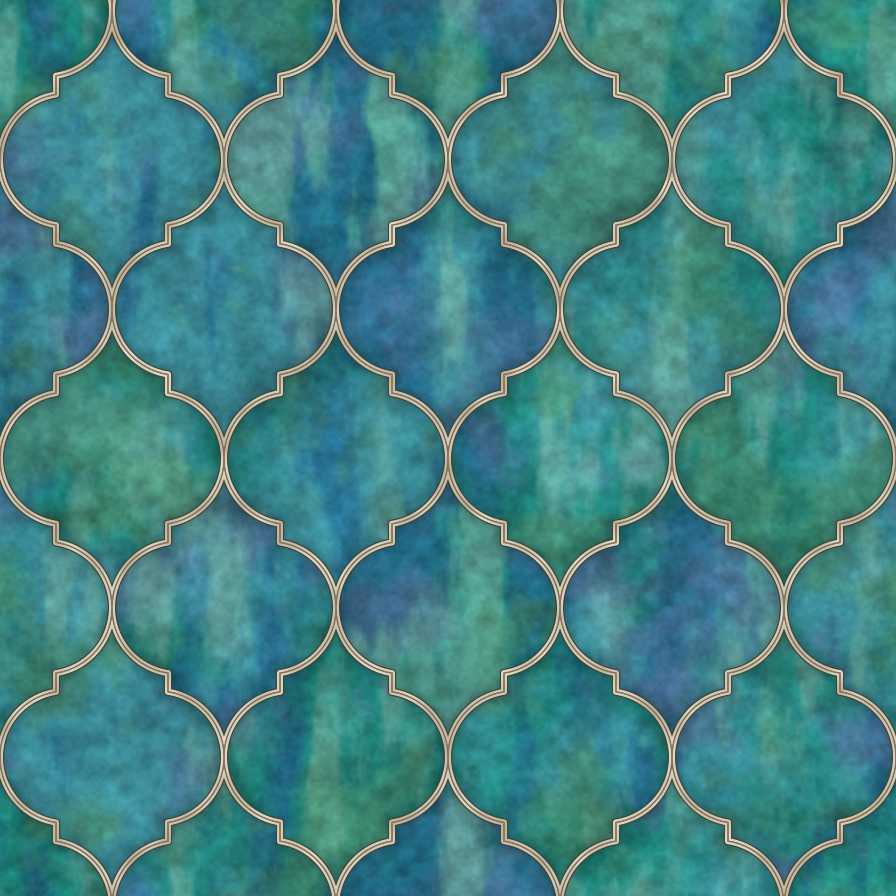
Give the GLSL for this pattern, as a three.js fragment shader.

```glsl
varying vec2 vUv;

float hash(vec2 p) {
  return fract(sin(dot(p, vec2(127.1, 311.7))) * 43758.5453);
}

float noise(vec2 p) {
  vec2 i = floor(p);
  vec2 f = fract(p);
  f = f * f * (3.0 - 2.0 * f);
  return mix(mix(hash(i), hash(i + vec2(1.0, 0.0)), f.x),
             mix(hash(i + vec2(0.0, 1.0)), hash(i + 1.0), f.x), f.y);
}

float fbm(vec2 p) {
  float sum = 0.0;
  float amplitude = 0.5;
  for (int i = 0; i < 5; i++) {
    sum += amplitude * noise(p);
    p = mat2(1.6, 1.2, -1.2, 1.6) * p + 7.3;
    amplitude *= 0.5;
  }
  return sum / 0.97;
}

// Watercolour glaze, seeded per tile
vec3 glaze(vec2 p, vec2 id) {
  float tone = hash(id + 3.1);
  float tint = hash(id + 8.7);
  vec2 seed = 40.0 * vec2(hash(id + 1.3), hash(id + 5.9));
  float wash = fbm(p * 1.3 + seed);
  float streak = fbm(p * vec2(2.6, 0.7) + seed.yx + 11.0);
  float cloud = fbm(p * 1.5 + seed + 23.0);
  float mottle = fbm(p * 7.0 + seed + 37.0);
  float grain = noise(p * 30.0 + seed) + noise(p * 17.0 + seed.yx) - 1.0;

  vec3 color = mix(vec3(0.12, 0.53, 0.49), vec3(0.23, 0.54, 0.59),
                   smoothstep(0.3, 0.7, wash + 0.8 * (tone - 0.5)));
  color = mix(color, vec3(0.13, 0.40, 0.54),
              0.8 * smoothstep(0.5, 0.72, streak + 0.25 * (tint - 0.5)));
  color = mix(color, vec3(0.30, 0.42, 0.57),
              0.7 * smoothstep(0.52, 0.75, cloud + 0.3 * (tint - 0.6)));
  color = mix(color, vec3(0.42, 0.66, 0.61),
              0.7 * smoothstep(0.5, 0.28, streak + 0.25 * (tone - 0.4)));
  color = mix(color, vec3(0.28, 0.53, 0.40),
              0.6 * smoothstep(0.46, 0.25, cloud + 0.2 * (tint - 0.5)));
  color *= 1.0 + 0.45 * (mottle - 0.5) + 0.3 * (wash - 0.5);
  return color + 0.035 * grain;
}

void main() {
  vec2 p = vUv * 8.0;
  float pixel = fwidth(p.x);

  // Two interlocked lattices of tiles, folded into one quadrant
  vec2 halfTile = vec2(1.0, 4.0 / 3.0);
  vec2 origin = vec2(1.0, 1.24);
  vec2 cell = 2.0 * floor((p - origin) / (2.0 * halfTile) + 0.5);
  vec2 local = p - origin - cell * halfTile;
  vec2 neighbour = cell + vec2(local.x < 0.0 ? -1.0 : 1.0, local.y < 0.0 ? -1.0 : 1.0);
  vec2 q = abs(local);
  bool flipped = q.x < 0.5;
  if (flipped) q = halfTile - q;

  // Lobe arc and the small upright step
  float arc = length(q - vec2(0.41, 0.0)) - 0.59;
  float stepEdge = length(q - vec2(0.5, clamp(q.y, 0.583, 0.75)));
  float d = min(abs(arc), stepEdge);

  bool inOwnTile = (arc < 0.0) != flipped;
  vec2 tile = inOwnTile ? cell : neighbour;
  vec2 id = mod(tile + 0.5, vec2(8.0, 6.0)) - 0.5;
  vec3 color = glaze(p - origin - tile * halfTile, floor(id + 0.5));

  // Darkened glaze beside the frame
  color *= 1.0 - 0.22 * exp(-d * 9.0) - 0.2 * exp(-d * 28.0);

  // Grooved metal frame with a dark rim
  float wear = noise(p * 6.0);
  vec3 metal = mix(vec3(0.74, 0.69, 0.60), vec3(0.89, 0.86, 0.78), wear);
  vec3 groove = vec3(0.50, 0.45, 0.38);
  metal = mix(groove, metal, smoothstep(0.007 - 0.5 * pixel, 0.007 + 0.5 * pixel, d));
  color = mix(vec3(0.24, 0.26, 0.21), color,
              smoothstep(0.037 - 0.6 * pixel, 0.037 + 0.6 * pixel, d));
  color = mix(metal, color, smoothstep(0.027 - 0.6 * pixel, 0.027 + 0.6 * pixel, d));

  gl_FragColor = vec4(color, 1.0);
}
```
